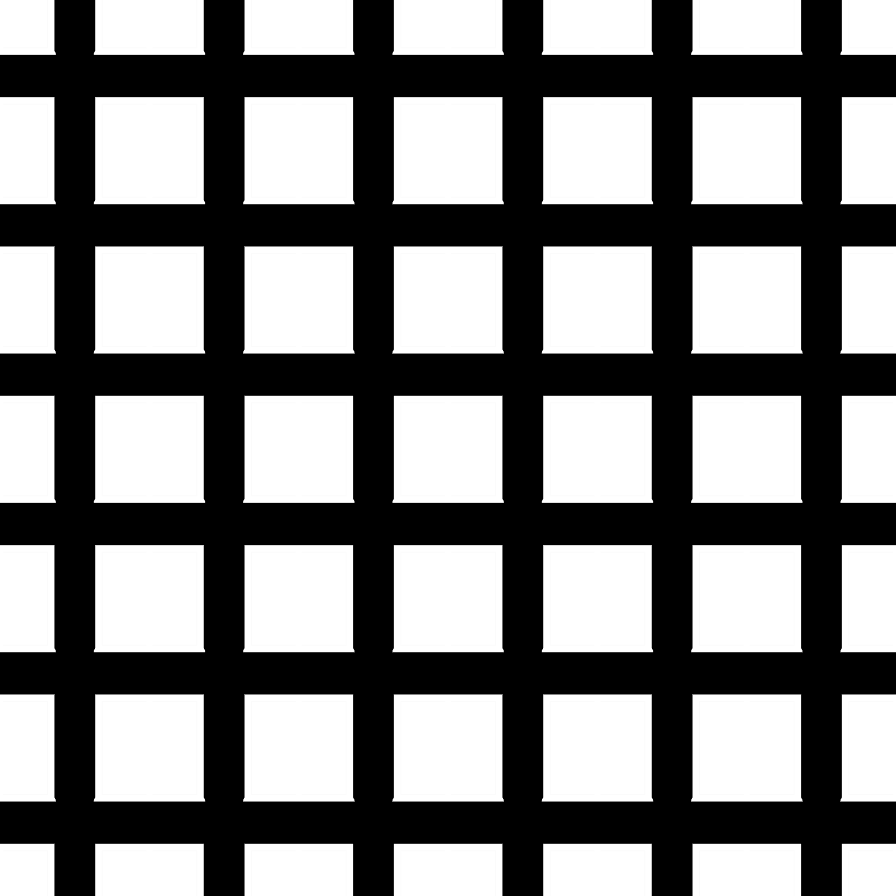
This pattern is drawn by a WebGL 2 fragment shader. Its source:

```glsl
#version 300 es
precision highp float;
// Black lattice on white: each cell holds one white window, cut out by a box
// distance. Windows flare slightly at their lower corners and carry a very
// faint inset outline. Whole repeats per side make the tile seamless.

#define REPEATS 6.0
#define BAR_WIDTH vec2(0.273, 0.283)   // vertical, horizontal bar thickness
#define BAR_CENTRE vec2(0.501, 0.491)  // bar axes within a cell
#define FLARE_DEPTH 0.009
#define FLARE_HEIGHT 0.030
#define OUTLINE_INSET 0.047
#define OUTLINE_WIDTH 0.005
#define OUTLINE_GAP 0.020
#define OUTLINE_STRENGTH 0.020

uniform vec2 u_resolution;
out vec4 fragColor;

const vec3 INK = vec3(0.0);
const vec3 PAPER = vec3(1.0);

float boxDistance(vec2 p, vec2 halfSize) {
    vec2 d = abs(p) - halfSize;
    return length(max(d, 0.0)) + min(max(d.x, d.y), 0.0);
}

// Coverage of the region where the distance is negative
float coverage(float dist, float pixel) {
    return clamp(0.5 - dist / pixel, 0.0, 1.0);
}

void main() {
    vec2 uv = gl_FragCoord.xy / u_resolution;
    float pixel = REPEATS / min(u_resolution.x, u_resolution.y);

    // Cell coordinates, zero at the middle of a window
    vec2 cell = fract(uv * REPEATS - BAR_CENTRE) - 0.5;
    vec2 halfWindow = 0.5 - 0.5 * BAR_WIDTH;

    // Window, widened just above its lower edge
    float rise = max(cell.y + halfWindow.y, 0.0);
    float flare = FLARE_DEPTH * (1.0 - smoothstep(0.3, 1.0, rise / FLARE_HEIGHT));
    float window = coverage(boxDistance(cell, halfWindow + vec2(flare, 0.0)), pixel);

    // Faint inset outline, broken at the middle of its top and bottom
    float frame = abs(boxDistance(cell, halfWindow - OUTLINE_INSET)) - 0.5 * OUTLINE_WIDTH;
    float outline = coverage(frame, pixel) * coverage(OUTLINE_GAP - abs(cell.x), pixel);

    vec3 paper = PAPER * (1.0 - OUTLINE_STRENGTH * outline);
    fragColor = vec4(mix(INK, paper, window), 1.0);
}
```
